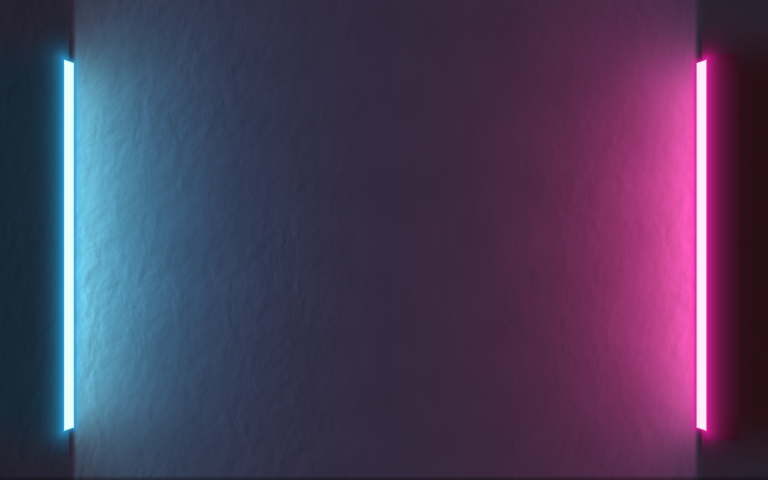
A Shadertoy shader for this background:

```glsl
// Dark plaster wall lit by two upright neon tubes, cyan on the left and magenta on the right.
#define ASPECT 1.6
#define LEFT_X 0.1437
#define RIGHT_X 1.4615
#define TUBE_Y 0.489
#define TUBE_HALF vec2(0.0102, 0.383)
#define LAMP_DEPTH 0.05
#define GRAIN_SCALE 34.0
#define BUMP 0.42
#define WALL vec3(0.182, 0.152, 0.222)

const float PI = 3.14159;

vec2 hashGradient(vec2 cell) {
    vec2 h = vec2(dot(cell, vec2(127.1, 311.7)), dot(cell, vec2(269.5, 183.3)));
    return 2.0 * fract(sin(h) * 43758.5) - 1.0;
}

float gradientNoise(vec2 p) {
    vec2 i = floor(p), f = fract(p);
    vec2 u = f * f * f * (f * (f * 6.0 - 15.0) + 10.0);
    vec2 e = vec2(0.0, 1.0);
    float low = mix(dot(hashGradient(i), f),
                    dot(hashGradient(i + e.yx), f - e.yx), u.x);
    float high = mix(dot(hashGradient(i + e.xy), f - e.xy),
                     dot(hashGradient(i + e.yy), f - e.yy), u.x);
    return mix(low, high, u.y);
}

// Height of the plaster: warped, slightly slanted octaves.
float plaster(vec2 p) {
    vec2 q = mat2(1.0, 0.2, -0.25, 0.65) * p * GRAIN_SCALE;
    q += 0.6 * gradientNoise(q * 0.5 + 7.0);
    float height = 0.0, amplitude = 0.5;
    for (int i = 0; i < 4; i++) {
        height += amplitude * gradientNoise(q);
        q = mat2(1.6, 1.2, -1.2, 1.6) * q + 3.7;
        amplitude *= 0.5;
    }
    return height;
}

// Light of an upright tube on the wall; inward is the distance toward the middle.
vec3 wallGlow(float inward, float y, vec3 tint, vec3 falloff) {
    float d = length(vec2(inward, LAMP_DEPTH));
    float span = atan((TUBE_HALF.y - y) / d) + atan((TUBE_HALF.y + y) / d);
    float inside = smoothstep(0.004, 0.018, inward);
    return inside * span / PI * tint * exp(-falloff * inward - 1.1 * inward * inward);
}

// Distance to the tube, whose ends rise a little toward the outer side.
float tubeDistance(float inward, float y) {
    vec2 halfSize = TUBE_HALF - vec2(0.0, 0.35 * clamp(inward, -TUBE_HALF.x, TUBE_HALF.x));
    vec2 q = abs(vec2(inward, y)) - halfSize;
    return length(max(q, 0.0)) + min(max(q.x, q.y), 0.0);
}

// Close halo, wider on the outer side, then the bright core.
vec3 addTube(vec3 color, float inward, float y, vec3 halo, vec3 core) {
    float d = tubeDistance(inward, y);
    float reach = inward < 0.0 ? 0.020 : 0.008;
    float strength = 0.9 * exp(-max(d, 0.0) / reach);
    color = mix(color, halo, strength);
    float edge = max(0.0018, 0.8 / iResolution.y);
    return mix(color, core, 1.0 - smoothstep(-edge, edge, d));
}

void mainImage(out vec4 fragColor, in vec2 fragCoord) {
    vec2 p = fragCoord / iResolution.xy * vec2(ASPECT, 1.0);
    float y = p.y - TUBE_Y;
    float inLeft = p.x - LEFT_X;
    float inRight = RIGHT_X - p.x;

    // Wall and its two broad glows
    vec3 color = WALL;
    color += wallGlow(inLeft, y, vec3(0.35, 0.77, 0.80), vec3(7.0, 3.6, 2.8));
    color += wallGlow(inRight, y, vec3(0.95, 0.30, 0.64), vec3(3.2, 9.0, 5.0));

    // Shaded strips outside the tubes
    float besideTube = 1.0 - smoothstep(0.34, 0.47, abs(y));
    float outerLeft = 1.0 - smoothstep(-0.012, 0.012, inLeft);
    float outerRight = 1.0 - smoothstep(-0.012, 0.012, inRight);
    color = mix(color, mix(vec3(0.145, 0.135, 0.190), vec3(0.095, 0.155, 0.210), besideTube), outerLeft);
    color = mix(color, mix(vec3(0.165, 0.125, 0.175), vec3(0.155, 0.060, 0.080), besideTube), outerRight);

    // Raised mount behind the right tube
    vec2 mount = abs(vec2(p.x - 1.495, y + 0.004)) - vec2(0.0425, 0.402);
    float mountMask = 1.0 - smoothstep(-0.004, 0.004, max(mount.x, mount.y));
    vec3 mountColor = mix(vec3(0.34, 0.09, 0.23), vec3(0.21, 0.06, 0.12),
                          smoothstep(0.0, 0.076, -inRight));
    mountColor *= mix(0.6, 1.0, besideTube);
    color = mix(color, mountColor, mountMask * outerRight);

    // Plaster relief, lit from the nearer lamp and calmer in the middle
    float side = p.x < 0.5 * ASPECT ? -1.0 : 1.0;
    float relief = plaster(p) - plaster(p + vec2(side * 0.005, 0.002));
    float calm = 1.0 - 0.7 * smoothstep(0.55, 0.85, p.x) * (1.0 - smoothstep(0.95, 1.2, p.x));
    float patches = 0.8 + 0.6 * gradientNoise(p * 4.0 + 2.0);
    float mottling = 0.06 * gradientNoise(p * 9.0);
    float lampSide = mix(1.0, 0.65, smoothstep(0.6, 1.0, p.x));
    float bare = 1.0 - mountMask * outerRight;
    color *= 1.0 + bare * (BUMP * relief * calm * patches * lampSide + mottling);

    // Tubes
    color = addTube(color, inLeft, y, vec3(0.16, 0.66, 0.90), vec3(0.90, 1.00, 1.00));
    color = addTube(color, inRight, y, vec3(0.95, 0.10, 0.64), vec3(1.00, 0.92, 0.99));

    // Dark lower rim
    color *= mix(0.65, 1.0, smoothstep(0.0, 0.010, p.y));
    fragColor = vec4(clamp(color, 0.0, 1.0), 1.0);
}
```
